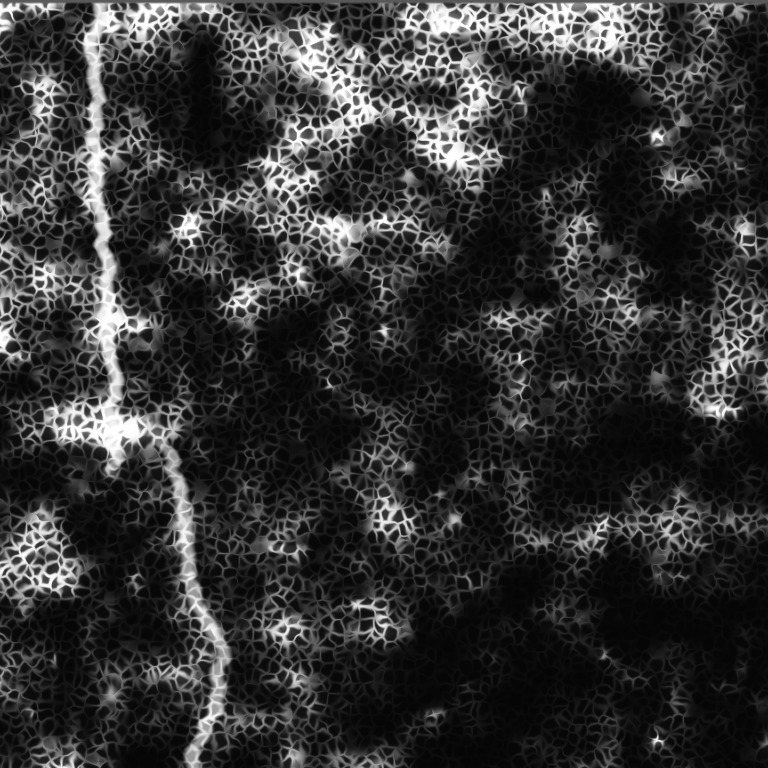
This texture is drawn by a WebGL 2 fragment shader. Its source:

```glsl
#version 300 es
precision highp float;

uniform vec2 u_resolution;
out vec4 fragColor;

// Integer hash giving two values in 0..1
vec2 hash2(vec2 cell) {
    uvec2 v = uvec2(ivec2(cell) + 4096) * 1664525u + 1013904223u;
    v.x += v.y * 1664525u;
    v.y += v.x * 1664525u;
    v ^= v >> 16u;
    v.x += v.y * 1664525u;
    v.y += v.x * 1664525u;
    v ^= v >> 16u;
    return vec2(v >> 8u) / 16777216.0;
}

float valueNoise(vec2 p) {
    vec2 i = floor(p);
    vec2 f = smoothstep(0.0, 1.0, p - i);
    float low = mix(hash2(i).x, hash2(i + vec2(1, 0)).x, f.x);
    float high = mix(hash2(i + vec2(0, 1)).x, hash2(i + vec2(1, 1)).x, f.x);
    return mix(low, high, f.y);
}

// Gap between the two nearest cell centres: zero along cell walls
float wallGap(vec2 p) {
    vec2 base = floor(p);
    float nearest = 9.0, second = 9.0;
    for (int y = -1; y <= 1; y++) {
        for (int x = -1; x <= 1; x++) {
            vec2 cell = base + vec2(x, y);
            float d = distance(p, cell + hash2(cell));
            second = min(second, max(nearest, d));
            nearest = min(nearest, d);
        }
    }
    return second - nearest;
}

// Fine net of broken, uneven threads
float threadNet(vec2 uv) {
    vec2 warp = vec2(valueNoise(uv * 95.0), valueNoise(uv * 95.0 + 300.0)) - 0.5;
    float gap = wallGap(uv * 72.0 + 0.55 * warp);
    float strength = 0.25 + 1.5 * valueNoise(uv * 62.0 + 70.0);
    return 0.1 + strength * exp(-pow(gap / 0.26, 2.0));
}

// Logarithm of the local brightness of the net
float patchDensity(vec2 uv) {
    float density = -1.5 + 1.6 * (uv.y - 0.5) - 0.9 * (uv.x - 0.5);
    density += 2.8 * (valueNoise(uv * 7.0 + 11.0) - 0.5);
    density += 3.8 * (valueNoise(uv * 16.0 + 37.0) - 0.5);
    density += 2.5 * (valueNoise(uv * 34.0 + 83.0) - 0.5);
    density += 1.8 * smoothstep(0.85, 1.0, valueNoise(uv * 28.0 + 150.0));
    return density + 0.9 * smoothstep(0.92, 1.0, uv.y);
}

float upperVein(float y) {
    return 0.147 - 0.026 * smoothstep(0.48, 0.92, y) + 0.016 * smoothstep(0.93, 1.0, y);
}

float lowerVein(float y) {
    float x = 0.25 + 0.036 * smoothstep(0.0, 0.09, y);
    return x - 0.045 * smoothstep(0.15, 0.27, y) - 0.04 * smoothstep(0.34, 0.46, y);
}

void main() {
    vec2 uv = gl_FragCoord.xy / u_resolution;
    float net = threadNet(uv);
    float density = patchDensity(uv);

    // Two ragged, nearly vertical veins
    float wobble = 0.012 * (valueNoise(vec2(uv.y * 34.0, 5.0)) - 0.5)
                 + 0.009 * (valueNoise(vec2(uv.y * 85.0, 9.0)) - 0.5);
    float upperDist = abs(uv.x - upperVein(uv.y) - wobble);
    float lowerDist = abs(uv.x - lowerVein(uv.y) - wobble);
    float upperSpan = smoothstep(0.37, 0.42, uv.y);
    float lowerSpan = 1.0 - smoothstep(0.4, 0.46, uv.y);
    float vein = 1.9 * upperSpan * (1.0 - smoothstep(0.003, 0.012, upperDist))
               + 1.15 * lowerSpan * (1.0 - smoothstep(0.003, 0.013, lowerDist));
    float halo = upperSpan * exp(-upperDist / 0.015) + lowerSpan * exp(-lowerDist / 0.02);

    // Combine with soft saturation
    float light = exp(density + 0.9 * halo) * net + vein * (0.7 + 0.4 * net);
    float value = 0.02 + 0.98 * (1.0 - exp(-light));

    // Thin grey rim along the top
    value = mix(value, 0.35, smoothstep(0.994, 0.998, uv.y));
    fragColor = vec4(vec3(value), 1.0);
}
```
